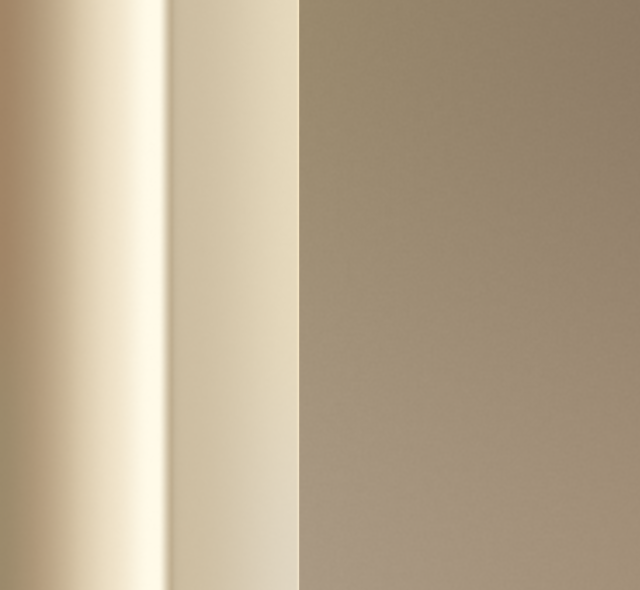
Write a Shadertoy shader that draws this background.

```glsl
// Warm beige interior: a glowing rounded column, a pale flat strip and a shaded wall.

vec2 hashGradient(vec2 cell) {
    vec2 h = vec2(dot(cell, vec2(127.1, 311.7)), dot(cell, vec2(269.5, 183.3)));
    return fract(sin(h) * 43758.5) * 2.0 - 1.0;
}

float gradientNoise(vec2 p) {
    vec2 cell = floor(p), f = fract(p);
    vec2 u = f * f * (3.0 - 2.0 * f);
    float a = dot(hashGradient(cell), f);
    float b = dot(hashGradient(cell + vec2(1, 0)), f - vec2(1, 0));
    float c = dot(hashGradient(cell + vec2(0, 1)), f - vec2(0, 1));
    float d = dot(hashGradient(cell + vec2(1, 1)), f - vec2(1, 1));
    return mix(mix(a, b, u.x), mix(c, d, u.x), u.y);
}

// Rounded column: shaded on the left, brightest just before its right edge
vec3 columnColor(vec2 uv) {
    vec3 shade = mix(vec3(0.61, 0.54, 0.42), vec3(0.63, 0.52, 0.40), smoothstep(0.25, 0.6, uv.y));
    vec3 color = mix(shade, vec3(0.69, 0.60, 0.48), smoothstep(0.0, 0.07, uv.x));
    color = mix(color, vec3(0.83, 0.76, 0.64), smoothstep(0.045, 0.135, uv.x));
    color = mix(color, vec3(0.94, 0.89, 0.79), smoothstep(0.10, 0.19, uv.x));
    color = mix(color, vec3(1.0, 0.98, 0.91), smoothstep(0.175, 0.235, uv.x));
    return mix(color, vec3(0.75, 0.68, 0.56), smoothstep(0.247, 0.270, uv.x));
}

// Flat strip: brightens to the right, cooler near the floor
vec3 stripColor(vec2 uv) {
    float t = (uv.x - 0.27) / 0.197;
    vec3 lit = mix(vec3(0.88, 0.84, 0.76), vec3(0.90, 0.85, 0.74), smoothstep(0.0, 0.5, uv.y));
    vec3 color = mix(vec3(0.805, 0.745, 0.635), lit, smoothstep(0.1, 1.05, t));
    return color - 0.05 * exp(-t * 30.0);
}

// Wall: darkens toward the upper right
vec3 wallColor(vec2 uv) {
    float t = (uv.x - 0.467) / 0.533;
    vec3 low = mix(vec3(0.665, 0.600, 0.515), vec3(0.640, 0.565, 0.475), t);
    vec3 high = mix(vec3(0.600, 0.535, 0.425), vec3(0.550, 0.480, 0.395), t);
    return mix(low, high, smoothstep(-0.1, 1.1, uv.y));
}

void mainImage(out vec4 fragColor, in vec2 fragCoord) {
    vec2 uv = fragCoord / iResolution.xy;
    float soft = 0.75 / iResolution.x;

    vec3 color = mix(columnColor(uv), stripColor(uv), smoothstep(0.266, 0.274, uv.x));

    // Thin bright rim where the strip meets the wall
    color += vec3(0.06, 0.05, 0.03) * smoothstep(0.462, 0.467, uv.x);
    color = mix(color, wallColor(uv), smoothstep(-soft, soft, uv.x - 0.4674));

    // Faint plaster grain, strongest on the wall
    vec2 p = uv * vec2(iResolution.x / iResolution.y, 1.0);
    float grain = gradientNoise(p * 170.0) + 0.6 * gradientNoise(p * 60.0);
    color += grain * mix(0.006, 0.012, step(0.467, uv.x));

    fragColor = vec4(clamp(color, 0.0, 1.0), 1.0);
}
```
